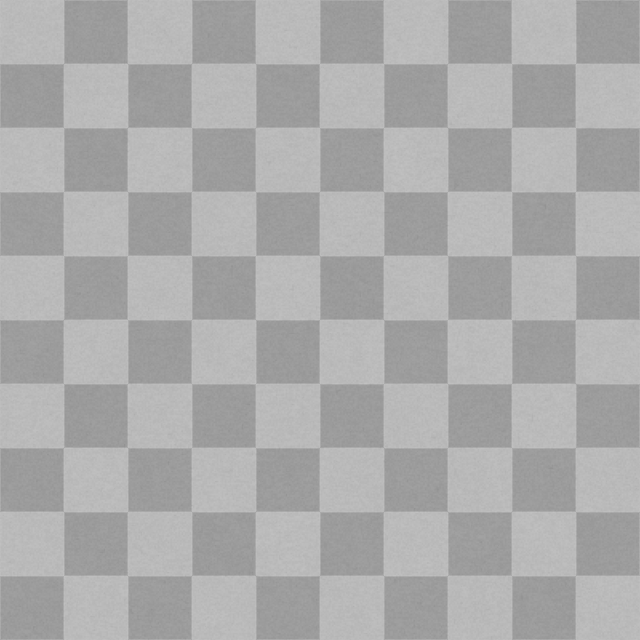
A WebGL 2 fragment shader for this pattern:

```glsl
#version 300 es
precision highp float;
// A ten by ten checkerboard of two greys on lightly worn, grainy paper.
// A signed distance to the square edges separates the tones; wrapping value
// noise adds fine grain, short fibres, soft mottling and sparse specks.

#define CHECKS 10.0
#define LIGHT_GREY vec3(0.728)
#define DARK_GREY vec3(0.611)
#define DARK_INSET 0.006
#define SEAM_WIDTH 0.022
#define SEAM_GLOW 0.010
#define GRAIN 0.030
#define FIBRE 0.014
#define MOTTLE 0.016
#define SPECK 0.022
#define TILE_SHIFT 0.006

uniform vec2 u_resolution;
out vec4 fragColor;

// Integer hash of a lattice point, from 0 to 1
float hash(vec2 p, uint seed) {
    uvec2 q = uvec2(p);
    uint h = q.x * 1597334677u ^ q.y * 3812015801u ^ seed * 2654435769u;
    h = (h ^ (h >> 16)) * 2246822519u;
    h = (h ^ (h >> 13)) * 3266489917u;
    return float((h ^ (h >> 16)) >> 8) / 16777216.0;
}

// Value noise that wraps after a whole number of lattice cells
float wrapNoise(vec2 uv, vec2 period, uint seed) {
    vec2 p = uv * period;
    vec2 cell = floor(p);
    vec2 f = p - cell;
    f = f * f * (3.0 - 2.0 * f);
    vec2 lo = mod(cell, period);
    vec2 hi = mod(cell + 1.0, period);
    float bottom = mix(hash(lo, seed), hash(vec2(hi.x, lo.y), seed), f.x);
    float top = mix(hash(vec2(lo.x, hi.y), seed), hash(hi, seed), f.x);
    return mix(bottom, top, f.y);
}

// Cloudy tone built from three octaves, centred on zero
float mottling(vec2 uv) {
    float sum = 0.0;
    float weight = 0.5;
    float period = 24.0;
    for (int i = 0; i < 3; i++) {
        sum += weight * (wrapNoise(uv, vec2(period), uint(i + 1)) - 0.5);
        weight *= 0.6;
        period *= 2.0;
    }
    return sum;
}

void main() {
    vec2 uv = gl_FragCoord.xy / u_resolution;
    vec2 grid = uv * CHECKS;
    vec2 tile = floor(grid);
    vec2 local = grid - tile;

    // Distance to the nearest square edge, positive inside dark squares
    vec2 toEdge = min(local, 1.0 - local);
    float edge = min(toEdge.x, toEdge.y);
    float side = mod(tile.x + tile.y, 2.0) < 0.5 ? 1.0 : -1.0;
    float pixel = CHECKS / min(u_resolution.x, u_resolution.y);
    float dark = smoothstep(-0.7 * pixel, 0.7 * pixel, side * edge - DARK_INSET);
    vec3 color = mix(LIGHT_GREY, DARK_GREY, dark);

    // Faint pale seam and a small shift of tone per square
    color += SEAM_GLOW * (1.0 - smoothstep(0.0, SEAM_WIDTH, edge));
    color += TILE_SHIFT * (hash(tile, 11u) - 0.5);

    // Paper surface
    float surface = GRAIN * (wrapNoise(uv, vec2(400.0), 21u) - 0.5);
    surface += FIBRE * (wrapNoise(uv, vec2(110.0, 320.0), 22u) - 0.5);
    surface += MOTTLE * mottling(uv);
    surface -= SPECK * smoothstep(0.86, 1.0, wrapNoise(uv, vec2(190.0), 23u));

    fragColor = vec4(color + surface, 1.0);
}
```
